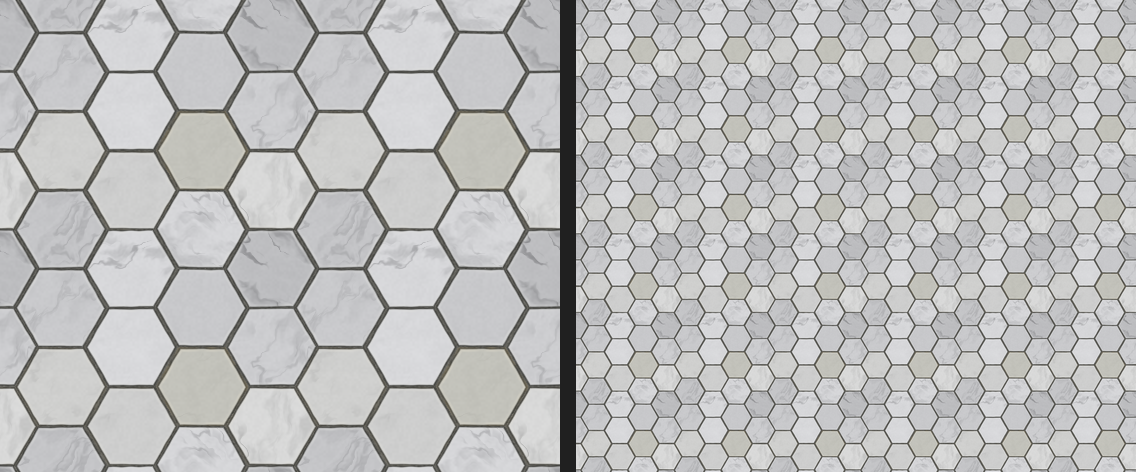
Left, the tile; right, the same tile 3 across and 3 down.
Reproduce this pattern procedurally as a Shadertoy shader.

```glsl
// Marble hexagon mosaic: flat-topped tiles in offset columns with dark, uneven joints.
// The nearest tile is found by hexagon distance; stone and wear use tile-local noise,
// seeded by a tile index that wraps every 4 columns and 3 rows, so the canvas tiles.

const vec2 GRID = vec2(8.0, 6.0);            // tiles across and down
const vec2 PITCH = vec2(0.8889, 1.0);        // centre spacing, in tile rows
const vec2 FIRST_CENTRE = vec2(0.782, 0.085);
const vec2 STONE_SET = vec2(4.0, 3.0);       // distinct stones before they recur
const float APOTHEM = 0.481;
const vec2 SHIFT = vec2(0.022, 0.011);       // laying error of a centre
const float TILT = 0.024;                    // laying error of the angle
const float EDGE_SOFT = 0.013;
const vec3 COOL_TINT = vec3(-0.004, -0.002, 0.008);
const vec3 WARM_TINT = vec3(0.004, 0.003, -0.026);
const vec3 GROUT_DARK = vec3(0.265, 0.265, 0.25);
const vec3 GROUT_LIGHT = vec3(0.43, 0.425, 0.40);
const vec3 GROUT_STAIN = vec3(0.50, 0.45, 0.33);

// Each stone: tone, warmth, veining; three rows per column, going up
const vec3 STONES[12] = vec3[12](
    vec3(0.765, 0.0, 0.35), vec3(0.810, 0.4, 0.20), vec3(0.785, 0.0, 0.25),
    vec3(0.805, 0.3, 0.18), vec3(0.850, 0.0, 0.03), vec3(0.825, 0.0, 0.70),
    vec3(0.825, 0.0, 0.60), vec3(0.755, 1.0, 0.15), vec3(0.785, 0.0, 0.12),
    vec3(0.835, 0.3, 0.55), vec3(0.795, 0.0, 0.45), vec3(0.715, 0.0, 1.00));
const float VEIN_ANGLE[12] = float[12](
    0.9, 0.5, 1.0, 0.6, 0.3, 0.5, -0.5, 0.8, 1.2, 1.5, 1.0, -0.6);

float hash(vec2 p, float seed) {
    vec3 h = fract(vec3(p.xyx + seed * 7.13) * vec3(0.1031, 0.1030, 0.0973));
    h += dot(h, h.yzx + 33.33);
    return fract((h.x + h.y) * h.z);
}

float noise(vec2 p, float seed) {
    vec2 i = floor(p), f = fract(p);
    f = f * f * (3.0 - 2.0 * f);
    vec2 e = vec2(0.0, 1.0);
    return mix(mix(hash(i, seed), hash(i + e.yx, seed), f.x),
               mix(hash(i + e.xy, seed), hash(i + e.yy, seed), f.x), f.y);
}

float fbm(vec2 p, float seed) {
    float sum = 0.0, amp = 0.53;
    for (int i = 0; i < 4; i++) {
        sum += amp * noise(p, seed + float(i));
        p = p * 2.03 + 5.7;
        amp *= 0.5;
    }
    return sum;
}

mat2 rotation(float a) {
    return mat2(cos(a), sin(a), -sin(a), cos(a));
}

float hexDistance(vec2 p) {
    p = abs(p);
    return max(p.y, dot(p, vec2(0.866, 0.5))) - APOTHEM;
}

// Finds the closest tile: its distance, local position and stone index
float nearestTile(vec2 p, out vec2 local, out int stone) {
    float best = 10.0;
    vec2 q = p - FIRST_CENTRE;
    float column = round(q.x / PITCH.x);
    for (int i = -1; i <= 1; i++) {
        float c = column + float(i);
        float stagger = 0.5 * floor(mod(c + 0.5, 2.0));
        float row = round(q.y - stagger);
        for (int j = -1; j <= 1; j++) {
            float r = row + float(j);
            vec2 id = floor(mod(vec2(c, r) + 0.5, STONE_SET));
            vec2 error = vec2(hash(id, 3.0), hash(id, 8.0)) - 0.5;
            vec2 centre = vec2(c * PITCH.x, r + stagger) + error * SHIFT;
            vec2 candidate = rotation((hash(id, 15.0) - 0.5) * TILT) * (q - centre);
            float d = hexDistance(candidate);
            if (d < best) {
                best = d;
                local = candidate;
                stone = int(id.x * STONE_SET.y + id.y + 0.5);
            }
        }
    }
    return best;
}

// Marble: soft clouds, smoky bands and broken thin veins along one direction
vec3 marble(vec2 p, int stone) {
    vec3 look = STONES[stone];
    float seed = float(stone) * 11.0 + 20.0;
    vec2 v = rotation(-VEIN_ANGLE[stone]) * p + 4.0;
    v += 0.35 * (vec2(fbm(v * 3.0, seed), fbm(v * 3.0 + 9.0, seed)) - 0.5);
    float cloud = fbm(v * vec2(2.0, 4.5), seed + 1.0);
    float smoke = smoothstep(0.48, 0.78, cloud);
    float ridge = abs(fbm(v * vec2(1.5, 3.6), seed + 2.0) - 0.5);
    float vein = (1.0 - smoothstep(0.0, 0.055, ridge)) * smoothstep(0.35, 0.75, noise(v * 2.6, seed + 3.0));
    float tone = look.x + 0.05 * (cloud - 0.5) + 0.018 * (noise(p * 34.0 + 40.0, seed) - 0.5);
    tone -= look.z * (0.17 * smoke + 0.20 * vein - 0.035);
    return tone + mix(COOL_TINT, WARM_TINT, look.y);
}

void mainImage(out vec4 fragColor, in vec2 fragCoord) {
    vec2 p = fragCoord / iResolution.xy * GRID * PITCH;
    vec2 local;
    int stone;
    float d = nearestTile(p, local, stone);
    float seed = float(stone);
    float wear = noise(local * 9.0 + 20.0, seed);
    d += 0.009 * (wear - 0.5);
    float warmth = STONES[stone].y;

    // Tile face with a pale worn rim
    vec3 face = marble(local, stone);
    float rim = smoothstep(-0.045, -0.015, d) * (0.3 + 0.7 * wear);
    face = mix(face, vec3(0.88, 0.88, 0.87) - vec3(0.0, 0.02, 0.07) * warmth, 0.5 * rim);

    // Joint: shadow beside the tile, lighter and stained towards the middle
    float grain = noise(local * 40.0 + 50.0, seed);
    float depth = smoothstep(0.004, 0.032, d) * (0.6 + 0.4 * wear);
    vec3 grout = mix(GROUT_DARK, GROUT_LIGHT, depth) + 0.09 * (grain - 0.5);
    grout = mix(grout, GROUT_STAIN, 0.5 * warmth * wear);

    float soft = max(EDGE_SOFT, 0.75 * GRID.y / iResolution.y);
    fragColor = vec4(mix(face, grout, smoothstep(-soft, soft, d)), 1.0);
}
```
